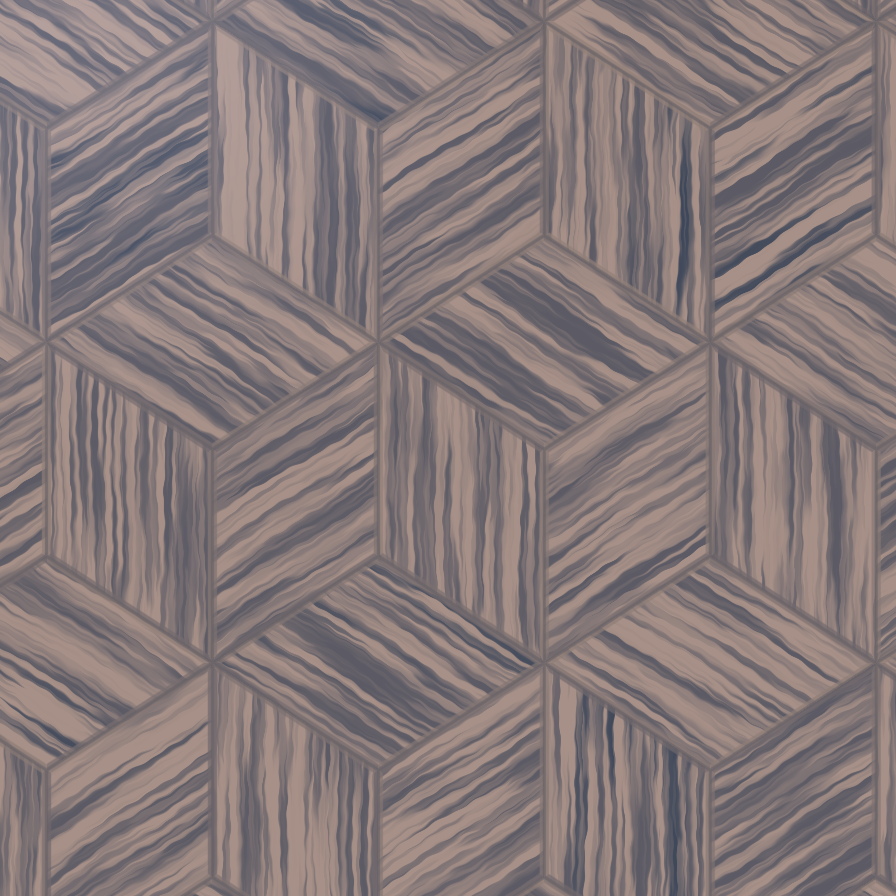
Reproduce this pattern procedurally as a Shadertoy shader.

```glsl
const float PERIOD_X = 0.3704;              // cube width on the canvas
const float ROW_STEP = 0.3581;              // height between cube rows
const vec2  ANCHOR = vec2(0.6075, 0.4987);  // one cube centre
const float STRIP = 0.024;                  // inlay strip, in cube edges
const float JOINT = 0.008;                  // half width of the seam
const vec2  BROAD_FREQ = vec2(8.0, 0.7);    // grain cells across, along
const vec2  VEIN_FREQ = vec2(32.0, 1.3);
const vec2  FIBRE_FREQ = vec2(62.0, 3.5);
const vec3  DARK_WOOD = vec3(0.36, 0.355, 0.395);
const vec3  LIGHT_WOOD = vec3(0.655, 0.565, 0.53);
const vec3  BLUE_STAIN = vec3(0.21, 0.26, 0.34);
const vec3  STRIP_DARK = vec3(0.43, 0.40, 0.42);
const vec3  STRIP_LIGHT = vec3(0.57, 0.50, 0.47);
const vec3  SEAM = vec3(0.40, 0.38, 0.40);
const vec3  SHEEN = vec3(0.05, 0.06, 0.08);
const float SQRT3 = 1.7320508;
const float FACE = 0.8660254;               // height of a unit rhombus

vec3 hash3(vec2 p) {
    vec3 q = fract(p.xyx * vec3(0.1031, 0.1030, 0.0973));
    q += dot(q, q.yxz + 33.33);
    return fract((q.xxy + q.yzz) * q.zyx);
}

// Smooth cellular noise: each jittered cell carries its own tone
float cellTone(vec2 p) {
    vec2 cell = floor(p), f = fract(p);
    float sum = 0.0, total = 0.0;
    for (int j = -1; j <= 1; j++)
    for (int i = -1; i <= 1; i++) {
        vec2 o = vec2(i, j);
        vec3 h = hash3(cell + o);
        vec2 d = o + h.xy - f;
        float w = exp(-11.0 * dot(d, d));
        sum += w * h.z;
        total += w;
    }
    return sum / total;
}

// Centre of the nearest hexagon, each holding one cube
vec2 hexCentre(vec2 p) {
    vec2 lattice = vec2(SQRT3, 3.0);
    vec2 a = round(p / lattice) * lattice;
    vec2 b = (floor(p / lattice) + 0.5) * lattice;
    return distance(p, a) < distance(p, b) ? a : b;
}

// Veneer colour; g is the position across and along the grain
vec3 veneer(vec2 g, vec3 seed) {
    float phase = 6.28 * seed.x;
    g.x += 0.006 * sin(8.0 * g.y + 5.0 * g.x + phase)
         + 0.003 * sin(27.0 * g.y + 31.0 * g.x + 2.0 * phase)
         + 0.002 * sin(58.0 * g.y - 47.0 * g.x + 3.0 * phase);
    vec2 shift = floor(seed.xy * 300.0);
    float broad = cellTone(g * BROAD_FREQ + shift);
    float vein = cellTone(g * VEIN_FREQ + shift.yx + 17.0);
    float fibre = cellTone(g * FIBRE_FREQ + shift + 53.0);

    float tone = 0.17 * broad + 0.58 * vein + 0.25 * fibre;
    tone = smoothstep(0.17, 0.77, tone + 0.09 * (seed.z - 0.4));
    vec3 col = mix(DARK_WOOD, LIGHT_WOOD, tone);

    float stain = smoothstep(0.6, 0.85, broad) * smoothstep(0.65, 0.8, seed.y);
    return mix(col, BLUE_STAIN, 0.75 * stain * (1.0 - tone));
}

void mainImage(out vec4 fragColor, in vec2 fragCoord) {
    vec2 uv = fragCoord / iResolution.y;
    float edgeLength = ROW_STEP / 1.5;
    float px = 1.0 / (iResolution.y * edgeLength);
    vec2 p = (uv - ANCHOR) * vec2(SQRT3 / PERIOD_X, 1.0 / edgeLength);
    vec2 centre = hexCentre(p);
    vec2 h = p - centre;

    // Pick the face and the normals of its two pairs of edges
    float face;
    vec2 across, side;
    if (h.y > abs(h.x) / SQRT3) {
        face = 0.0; across = vec2(0.5, FACE);  side = vec2(-0.5, FACE);
    } else if (h.x < 0.0) {
        face = 1.0; across = vec2(-1.0, 0.0);  side = vec2(-0.5, -FACE);
    } else {
        face = 2.0; across = vec2(0.5, -FACE); side = vec2(1.0, 0.0);
    }
    vec2 g = vec2(dot(h, across), dot(h, vec2(-across.y, across.x)));
    vec2 rim = vec2(g.x, dot(h, side));
    rim = min(rim, FACE - rim);
    float d = min(rim.x, rim.y);

    vec2 id = round(centre / vec2(SQRT3, 3.0) * 2.0);
    vec3 seed = hash3(id * 7.0 + vec2(face * 37.0 + 11.0, face * 19.0 + 5.0));
    vec3 col = veneer(g, seed);

    // Thin inlay strips and the seam between faces
    float stripTone = fract(seed.z * 5.0 + (rim.x < rim.y ? 0.0 : 0.4));
    vec3 strip = mix(STRIP_DARK, STRIP_LIGHT, stripTone);
    col = mix(col, strip, 0.7 * (1.0 - smoothstep(STRIP - px, STRIP + px, d)));
    col = mix(col, SEAM, 0.65 * (1.0 - smoothstep(JOINT - px, JOINT + px, d)));

    // Soft light from the upper left
    col += SHEEN * (1.0 - smoothstep(0.0, 0.6, distance(uv, vec2(0.1, 1.0))));
    fragColor = vec4(col, 1.0);
}
```
